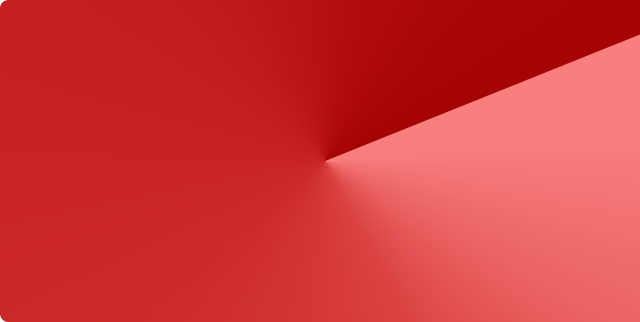
Give the GLSL for this background, as a WebGL 1 fragment shader.

```glsl
precision highp float;
// Red conic gradient sweeping clockwise from a sharp slanted seam, with rounded left corners.

uniform vec2 u_resolution;

#define CENTER vec2(0.508, 0.5)
#define SEAM_ANGLE 0.382
#define CORNER_RADIUS 0.026
#define PAGE_COLOR vec3(1.0)
#define SEAM_LIGHT vec2(0.976, 0.498)
#define SEAM_DARK vec2(0.647, 0.014)

const float TAU = 6.2831853;

// Moves the tone towards the next stop while t runs from start to end.
vec2 blendStop(vec2 tone, vec2 next, float start, float end, float t) {
  return mix(tone, next, clamp((t - start) / (end - start), 0.0, 1.0));
}

// Tones hold red in x and the shared green and blue level in y.
vec3 sweepColor(float t) {
  vec2 tone = SEAM_LIGHT;
  tone = blendStop(tone, vec2(0.968, 0.486), 0.0, 0.055, t);
  tone = blendStop(tone, vec2(0.922, 0.390), 0.055, 0.14, t);
  tone = blendStop(tone, vec2(0.859, 0.260), 0.14, 0.235, t);
  tone = blendStop(tone, vec2(0.831, 0.216), 0.235, 0.32, t);
  tone = blendStop(tone, vec2(0.800, 0.165), 0.32, 0.45, t);
  tone = blendStop(tone, vec2(0.765, 0.110), 0.45, 0.695, t);
  tone = blendStop(tone, vec2(0.714, 0.063), 0.695, 0.805, t);
  tone = blendStop(tone, vec2(0.663, 0.024), 0.805, 0.92, t);
  tone = blendStop(tone, SEAM_DARK, 0.92, 1.0, t);
  return tone.xyy;
}

void main() {
  float pixel = 1.0 / u_resolution.y;
  vec2 pos = gl_FragCoord.xy * pixel;
  vec2 offset = pos - CENTER * vec2(u_resolution.x * pixel, 1.0);

  // Clockwise turn from the seam, from 0 to 1
  float turn = fract((SEAM_ANGLE - atan(offset.y, offset.x)) / TAU);
  vec3 color = sweepColor(turn);

  // Smooth the seam over one pixel
  vec2 seamDir = vec2(cos(SEAM_ANGLE), sin(SEAM_ANGLE));
  float along = dot(offset, seamDir);
  float above = dot(offset, vec2(-seamDir.y, seamDir.x));
  if (along > 0.0 && abs(above) < 0.5 * pixel) {
    color = mix(sweepColor(0.0), sweepColor(1.0), above / pixel + 0.5);
  }

  // Round the two left corners
  vec2 corner = vec2(CORNER_RADIUS - pos.x, abs(pos.y - 0.5) - 0.5 + CORNER_RADIUS);
  float outside = length(max(corner, 0.0)) - CORNER_RADIUS;
  color = mix(color, PAGE_COLOR, clamp(outside / pixel + 0.5, 0.0, 1.0));

  gl_FragColor = vec4(color, 1.0);
}
```
